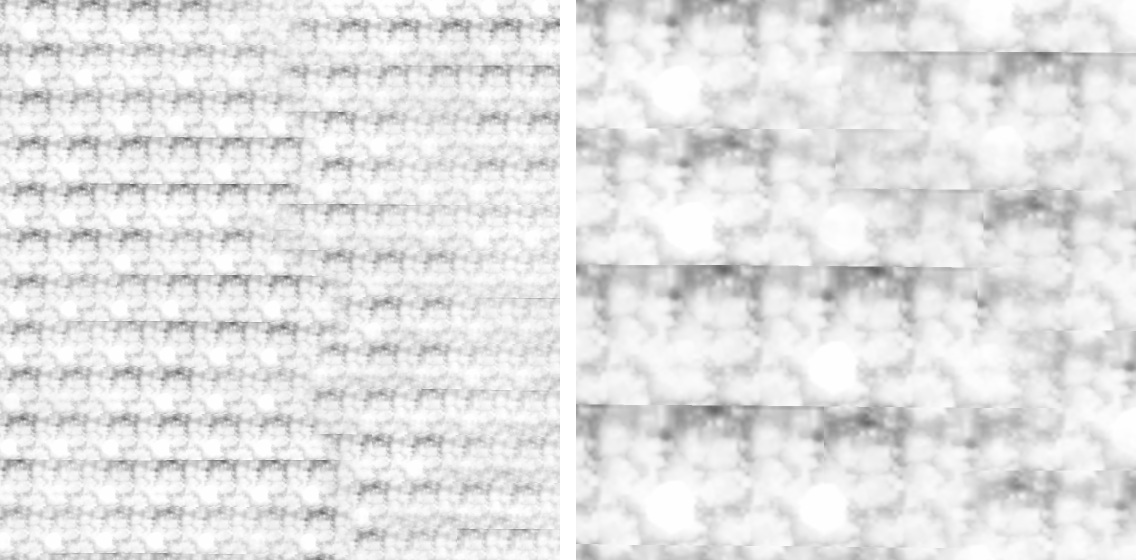
Left: the whole. Right: its middle third, enlarged.
Give the GLSL for this texture, as a Shadertoy shader.

```glsl
#define REPEATS vec2(11.0, 12.1)
#define BLOBS 4.0
#define ROW_DRIFT 0.06
#define TILT 0.004
#define CUT_CHANCE 0.3
#define SEAM_INK 0.12
#define TUFT_SIZE vec2(0.36, 0.115)
#define DISC_POS vec2(0.25, 0.73)
#define DISC_RADIUS 0.165
#define PAPER 0.995

float hash(vec2 p) {
    vec3 h = fract(p.xyx * 0.1031);
    h += dot(h, h.yzx + 33.33);
    return fract((h.x + h.y) * h.z);
}

// Value noise that wraps after the given period
float noise(vec2 p, vec2 period) {
    vec2 i = floor(p), f = fract(p);
    f = f * f * (3.0 - 2.0 * f);
    vec2 a = mod(i, period), b = mod(i + 1.0, period);
    return mix(mix(hash(a), hash(vec2(b.x, a.y)), f.x),
               mix(hash(vec2(a.x, b.y)), hash(b), f.x), f.y);
}

float grit(vec2 m) {
    return 0.4 * noise(m * 8.0, vec2(8.0)) + 0.4 * noise(m * 16.0, vec2(16.0))
         + 0.2 * noise(m * 32.0, vec2(32.0));
}

// Distance to the nearest soft blob, in blob units
float blobDistance(vec2 m) {
    vec2 g = m * BLOBS, cell = floor(g);
    float nearest = 2.0;
    for (int y = -1; y <= 1; y++)
    for (int x = -1; x <= 1; x++) {
        vec2 c = cell + vec2(x, y), key = mod(c, BLOBS);
        vec2 jitter = vec2(hash(key + 7.3), hash(key + 19.1)) - 0.5;
        nearest = min(nearest, length(g - c - 0.5 - 0.75 * jitter));
    }
    return nearest;
}

// Wrapped offset from a point within the motif
vec2 offsetFrom(vec2 m, vec2 center) {
    return fract(m - center + 0.5) - 0.5;
}

float smudge(vec2 m, vec2 center, vec2 size) {
    vec2 d = offsetFrom(m, center) / size;
    return exp(-dot(d, d));
}

// Ink of one motif: gaps between blobs, a dark tuft, drips and a white disc
float motif(vec2 m) {
    float grain = grit(m);
    vec2 warped = m + 0.09 * (vec2(grain, grit(m + 0.37)) - 0.5);
    float coarse = smoothstep(0.2, 0.8, grain);
    float streaks = smoothstep(0.15, 0.85, noise(m * vec2(16.0, 10.0) + 3.0, vec2(16.0, 10.0)));
    float gap = smoothstep(0.22, 0.9, blobDistance(warped));
    float ink = gap * (0.02 + 0.17 * coarse) + 0.035 * coarse;

    // Some neighbourhoods carry much fainter tufts than others
    float strength = mix(0.45, 1.2, smoothstep(0.15, 0.7, noise(m * 0.6 + 40.0, vec2(97.0))));
    float tuft = smudge(warped, DISC_POS + vec2(0.3, 0.39), TUFT_SIZE);
    ink += strength * tuft * (0.03 + 0.17 * coarse + 0.22 * streaks);
    float drips = smudge(warped, DISC_POS + vec2(0.52, -0.24), vec2(0.06, 0.09))
                + smudge(warped, DISC_POS + vec2(-0.02, -0.4), vec2(0.05, 0.1))
                + smudge(warped, DISC_POS + vec2(0.49, -0.43), vec2(0.05, 0.08));
    ink += strength * drips * (0.1 + 0.2 * coarse);

    vec2 d = offsetFrom(m, DISC_POS) * vec2(1.0, REPEATS.x / REPEATS.y);
    float r = length(d) + 0.06 * (grain - 0.5);
    float disc = 1.0 - smoothstep(DISC_RADIUS - 0.03, DISC_RADIUS + 0.02, r);
    float clean = step(0.25, hash(floor(m - DISC_POS + 0.5) + 51.0));
    return mix(ink, -0.02, disc * mix(0.5, 1.0, clean));
}

// Rows of motifs, trimmed at cut seams and blurred together where worn
float sheet(vec2 q, float wear) {
    q.y -= TILT * q.x + 0.05 * (noise(q * 0.5, vec2(64.0)) - 0.5);
    float row = floor(q.y), fall = fract(q.y);
    float segment = floor(q.x / 4.0 + hash(vec2(row, 3.0)));
    float cut = step(hash(vec2(segment, row) + 11.0), CUT_CHANCE);
    float slip = 0.14 * step(0.6, hash(vec2(row, 29.0)));
    vec2 m = vec2(q.x + ROW_DRIFT * row + slip,
                  row + fall + 0.09 * cut * pow(1.0 - fall, 3.0));
    float ink = motif(m);
    ink = mix(ink, motif(m + vec2(0.43, 0.31)), 0.5 * wear);
    float seam = cut * (1.0 - smoothstep(0.01, 0.04, fall));
    return ink + seam * SEAM_INK * noise(q * 3.0, vec2(64.0));
}

float shade(vec2 uv) {
    vec2 q = vec2(uv.x, 1.0 - uv.y) * REPEATS;
    float patches = noise(q * 0.6 + 5.0, vec2(64.0));
    float side = smoothstep(-0.04, 0.04, uv.x - 0.56 + 0.16 * (patches - 0.5));
    float haze = smoothstep(0.5, 1.5, uv.x + 0.45 * (1.0 - uv.y));
    float wear = clamp(haze + 1.2 * (patches - 0.6), 0.0, 0.85);
    float left = sheet(q + vec2(-0.46, 0.06), wear);
    float right = sheet(q + vec2(-0.5, 0.62), wear);
    float veil = 0.04 * (noise(q * 0.9 + 17.0, vec2(64.0)) - 0.4);
    return PAPER - max(mix(left, right, side) * 1.12 + veil, 0.0);
}

void mainImage(out vec4 fragColor, in vec2 fragCoord) {
    // Average four samples for smooth edges
    float tone = 0.0;
    for (int i = 0; i < 4; i++) {
        vec2 shift = vec2(i % 2, i / 2) * 0.5 - 0.25;
        tone += 0.25 * shade((fragCoord + shift) / iResolution.xy);
    }
    fragColor = vec4(vec3(clamp(tone, 0.0, 1.0)), 1.0);
}
```
